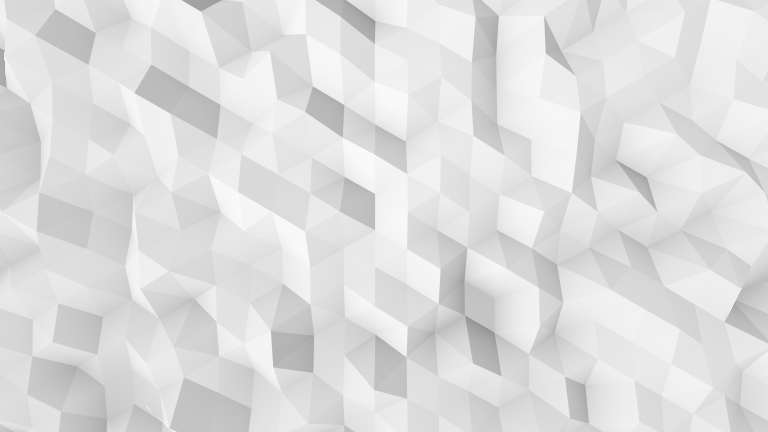
Reproduce this background procedurally as a WebGL 1 fragment shader.

```glsl
precision highp float;
// Pale low-poly relief: a triangular mesh of random heights seen from above in perspective.

uniform vec2 u_resolution;

const float EDGE = 0.0855;           // triangle side, in canvas heights
const float RELIEF = 0.116;          // full height range of the mesh
const float CAMERA = 0.6;            // eye distance above the mesh
const float SMOOTHNESS = 0.34;       // share of broad undulation in the heights
const float UNDULATION = 4.6;        // cells of broad undulation per canvas height
const vec2 MESH_OFFSET = vec2(-0.021, 0.052);
const vec3 LIGHT = vec3(-0.54, -0.27, 0.8);
const float AMBIENT = 0.722;
const float DIFFUSE = 0.235;
const float CAVITY = 0.24;           // darkening of the valleys
const float STEEP_SHADOW = 0.85;     // extra darkening of faces turned from the light
const float GLOW = 0.035;
const vec2 GLOW_CENTER = vec2(-0.08, 0.15);
const float WHITEST = 0.975;
const float DEPTH_SORT = 120.0;      // how strongly upper layers hide lower ones

float hash(vec2 p) {
  return fract(sin(dot(p, vec2(127.1, 311.7))) * 43758.5453);
}

float valueNoise(vec2 p) {
  vec2 i = floor(p);
  vec2 f = smoothstep(0.0, 1.0, p - i);
  float low = mix(hash(i), hash(i + vec2(1.0, 0.0)), f.x);
  float high = mix(hash(i + vec2(0.0, 1.0)), hash(i + 1.0), f.x);
  return mix(low, high, f.y);
}

// Mesh point for a lattice index; columns are vertical.
vec3 meshVertex(vec2 id) {
  vec2 xy = EDGE * vec2(0.8660254 * id.x, id.y + 0.5 * id.x) + MESH_OFFSET;
  float h = mix(hash(id + 31.0), valueNoise(xy * UNDULATION + 53.0), SMOOTHNESS);
  return vec3(xy, (h - 0.5) * RELIEF);
}

vec2 project(vec3 v) {
  return v.xy / (1.0 - v.z / CAMERA);
}

float cross2(vec2 a, vec2 b) {
  return a.x * b.y - a.y * b.x;
}

float edgeDistance(vec2 p, vec2 a, vec2 b) {
  return cross2(b - a, p - a) / max(length(b - a), 1e-5);
}

float facetShade(vec3 normal, float z) {
  float lambert = dot(normal, normalize(LIGHT));
  float depth = clamp(0.5 - z / RELIEF, 0.0, 1.0);
  float away = max(0.6 - lambert, 0.0);
  return AMBIENT + DIFFUSE * lambert
       - CAVITY * pow(depth, 4.0) - STEEP_SHADOW * away * away;
}

// Returns (weighted shade, weight) of one triangle at p.
vec2 facet(vec2 p, vec3 a, vec3 b, vec3 c, float pixel) {
  vec2 pa = project(a);
  vec2 pb = project(b);
  vec2 pc = project(c);
  float area = cross2(pb - pa, pc - pa);
  if (area < 1e-6) return vec2(0.0); // turned away from the eye

  float inside = min(edgeDistance(p, pa, pb),
                 min(edgeDistance(p, pb, pc), edgeDistance(p, pc, pa)));
  float coverage = smoothstep(-0.65 * pixel, 0.65 * pixel, inside);
  if (coverage <= 0.0) return vec2(0.0);

  // Height inside the face, from barycentric weights
  float wb = clamp(cross2(p - pa, pc - pa) / area, 0.0, 1.0);
  float wc = clamp(cross2(pb - pa, p - pa) / area, 0.0, 1.0 - wb);
  float z = a.z + wb * (b.z - a.z) + wc * (c.z - a.z);

  vec3 normal = normalize(cross(b - a, c - a));
  float weight = coverage * exp(DEPTH_SORT * z);
  return vec2(facetShade(normal, z), 1.0) * weight;
}

void main() {
  float pixel = 1.0 / u_resolution.y;
  vec2 p = (gl_FragCoord.xy - 0.5 * u_resolution) * pixel;

  // Lattice cell below this point
  vec2 q = (p - MESH_OFFSET) / EDGE;
  float column = q.x / 0.8660254;
  vec2 cell = floor(vec2(column, q.y - 0.5 * column));

  // Gather the two triangles of every nearby cell
  vec2 sum = vec2(0.0);
  for (int j = -2; j <= 2; j++) {
    for (int i = -2; i <= 2; i++) {
      vec2 id = cell + vec2(float(i), float(j));
      vec3 right = meshVertex(id + vec2(1.0, 0.0));
      vec3 top = meshVertex(id + vec2(0.0, 1.0));
      sum += facet(p, meshVertex(id), right, top, pixel);
      sum += facet(p, meshVertex(id + 1.0), top, right, pixel);
    }
  }
  float shade = sum.x / max(sum.y, 1e-5);

  // Broad soft light
  vec2 g = p - GLOW_CENTER;
  shade += GLOW * exp(-5.0 * dot(g, g));
  gl_FragColor = vec4(vec3(min(shade, WHITEST)), 1.0);
}
```
